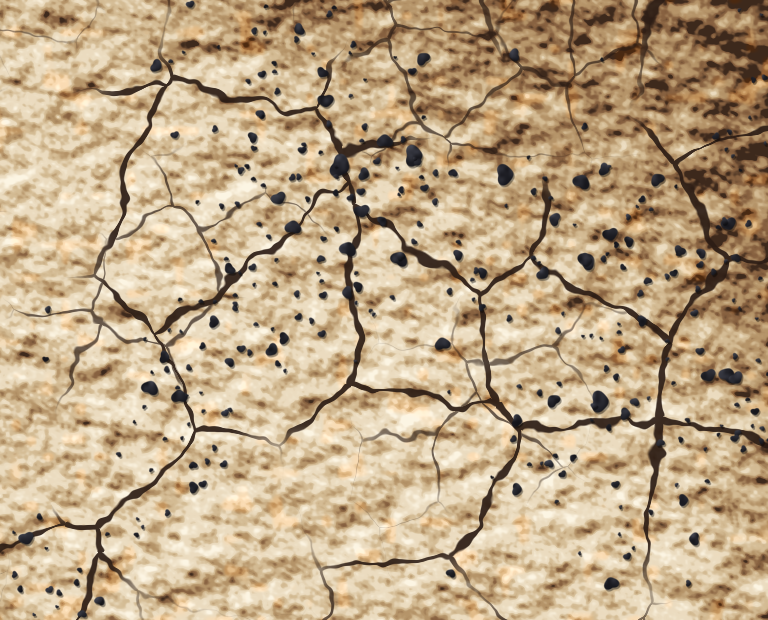
Reproduce this texture procedurally as a Shadertoy shader.

```glsl
vec2 hash2(vec2 p) {
    p = vec2(dot(p, vec2(127.1, 311.7)), dot(p, vec2(269.5, 183.3)));
    return fract(sin(p) * 43758.5);
}

float noise(vec2 p) {
    vec2 i = floor(p), f = fract(p);
    f = f * f * (3.0 - 2.0 * f);
    float low = mix(hash2(i).x, hash2(i + vec2(1, 0)).x, f.x);
    float high = mix(hash2(i + vec2(0, 1)).x, hash2(i + vec2(1, 1)).x, f.x);
    return mix(low, high, f.y);
}

float fbm(vec2 p) {
    float sum = 0.0, amp = 0.5;
    for (int i = 0; i < 4; i++) {
        sum += amp * noise(p);
        p = mat2(1.6, 1.2, -1.2, 1.6) * p + 7.3;
        amp *= 0.5;
    }
    return sum;
}

// Lumpy ground, slightly stretched along a falling diagonal
float groundHeight(vec2 p) {
    p = mat2(0.94, 0.34, -0.34, 0.94) * p;
    return fbm(p * vec2(19.0, 27.0));
}

// Distance to the nearest border between irregular cells
float cellBorder(vec2 p) {
    vec2 cell = floor(p), nearest = vec2(8.0), second = vec2(8.0);
    for (int y = -2; y <= 2; y++)
    for (int x = -2; x <= 2; x++) {
        vec2 id = cell + vec2(x, y);
        vec2 r = id + 0.08 + 0.84 * hash2(id) - p;
        if (dot(r, r) < dot(nearest, nearest)) {
            second = nearest;
            nearest = r;
        } else if (dot(r, r) < dot(second, second)) {
            second = r;
        }
    }
    return dot(0.5 * (nearest + second), normalize(second - nearest));
}

// Crack coverage; the width swells and dies out along its length
float crack(vec2 p, float scale, float width, float gaps) {
    vec2 warp = vec2(fbm(p * 11.0), fbm(p * 11.0 + 31.0)) - 0.47;
    float d = cellBorder((p + 0.075 * warp) * scale) / scale;
    float strength = smoothstep(gaps, gaps + 0.3, noise(p * 5.5 + scale));
    float w = width * strength * (0.4 + 1.1 * noise(p * 45.0));
    return strength * (1.0 - smoothstep(w - 0.001, w + 0.0018, d));
}

// Clustered stones: x = coverage, y = light on the stone
vec2 pebbles(vec2 p, float scale, float share) {
    vec2 q = p * scale, result = vec2(0.0);
    for (int y = -1; y <= 1; y++)
    for (int x = -1; x <= 1; x++) {
        vec2 id = floor(q) + vec2(x, y);
        vec2 rnd = hash2(id + scale);
        float cluster = smoothstep(0.42, 0.78, noise(id / scale * 5.0 + 3.7));
        if (rnd.x > share * (0.12 + 3.0 * cluster)) continue;
        vec2 r = q - id - hash2(id + 17.0);
        float angle = atan(r.y, r.x) + 6.28 * rnd.y;
        float radius = mix(0.12, 0.3, rnd.y * rnd.y);
        radius *= 1.0 + 0.16 * cos(2.0 * angle) + 0.12 * sin(3.0 * angle);
        float d = (length(r) - radius) / scale;
        float cover = 1.0 - smoothstep(-0.0015, 0.0015, d);
        float light = 0.5 + 0.4 * dot(r, vec2(-0.5, 0.85)) / radius;
        if (cover > result.x) result = vec2(cover, light);
    }
    return result;
}

vec3 soilColor(float t) {
    vec3 c = mix(vec3(0.24, 0.16, 0.11), vec3(0.53, 0.38, 0.25), smoothstep(0.0, 0.25, t));
    c = mix(c, vec3(0.71, 0.58, 0.41), smoothstep(0.25, 0.5, t));
    c = mix(c, vec3(0.83, 0.735, 0.58), smoothstep(0.5, 0.75, t));
    c = mix(c, vec3(0.92, 0.86, 0.75), smoothstep(0.75, 0.97, t));
    return mix(c, vec3(0.99, 0.96, 0.89), smoothstep(1.0, 1.35, t));
}

void mainImage(out vec4 fragColor, in vec2 fragCoord) {
    vec2 uv = fragCoord / iResolution.xy;
    vec2 p = fragCoord / iResolution.y;

    // Damp, darker soil toward the upper right
    float patches = fbm(p * 6.0) - 0.47;
    float damp = 0.40 * smoothstep(0.95, 1.75, uv.x + uv.y + 0.5 * patches);
    damp += 0.24 * smoothstep(0.84, 1.02, uv.x + 0.2 * patches);
    damp += 0.14 * smoothstep(0.78, 1.05, uv.y + 0.2 * patches);

    // Relief lit from the upper left, plus fine grit
    float slope = groundHeight(p) - groundHeight(p + vec2(-0.005, 0.0085));
    float tone = 0.87 - damp + slope * (slope < 0.0 ? 3.4 : 2.4);
    tone += 0.25 * patches + 0.26 * (noise(p * 160.0) - 0.5);
    tone += 0.18 * (noise(p * 75.0 + 9.0) - 0.5);
    vec3 color = soilColor(tone);
    color += vec3(0.06, 0.0, -0.05) * smoothstep(0.7, 0.95, noise(p * 38.0 + 5.0));

    // Main cracks and hairline branches
    float cracks = max(crack(p, 3.7, 0.0042, 0.2), 0.75 * crack(p + 4.0, 6.5, 0.0022, 0.5));
    color = mix(color, vec3(0.17, 0.11, 0.08), 0.92 * cracks);

    // Dark stones in three sizes, each with a soft contact shadow
    for (int i = 0; i < 3; i++) {
        float scale = 15.0 * pow(1.8, float(i));
        float share = 0.075 - 0.015 * float(i);
        float shadow = pebbles(p + vec2(-0.002, 0.003), scale, share).x;
        vec2 stone = pebbles(p, scale, share);
        color *= 1.0 - 0.4 * shadow;
        vec3 slate = mix(vec3(0.08, 0.08, 0.10), vec3(0.32, 0.33, 0.38), stone.y * noise(p * 110.0));
        color = mix(color, slate, stone.x);
    }
    fragColor = vec4(clamp(color, 0.0, 1.0), 1.0);
}
```
